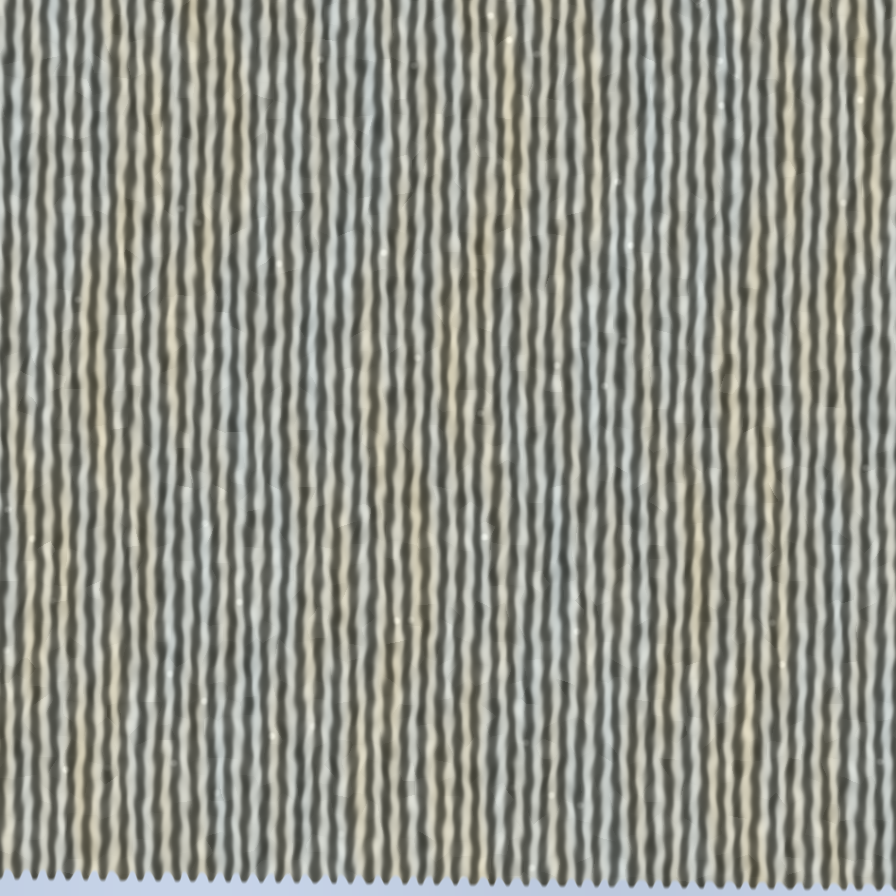
Reproduce this texture procedurally as a Shadertoy shader.

```glsl
// Ribbed corduroy cloth: 51 narrow, slightly leaning vertical cords with dark grooves,
// ending in a toothed, sloping hem above a pale blue strip. Cords are a shaped cosine,
// bent by layered sines; cellular noise adds slubs, tint patches and rare flecks.

const float TAU = 6.2831853;
const float CORD_COUNT = 51.0;
const float CORD_PHASE = 0.75;
const float LEAN = 0.012;

const vec3 GROOVE = vec3(0.315, 0.318, 0.288);
const vec3 RIDGE = vec3(0.795, 0.798, 0.760);
const vec3 BACKDROP = vec3(0.76, 0.81, 0.89);
const vec3 WARM_TINT = vec3(0.035, 0.008, -0.045);
const vec3 COOL_TINT = vec3(-0.020, 0.005, 0.035);

vec2 hash2(vec2 p) {
    vec3 q = fract(p.xyx * vec3(0.1031, 0.1030, 0.0973));
    q += dot(q, q.yzx + 33.33);
    return fract((q.xx + q.yz) * q.zy);
}

// Returns the distance to the nearest scattered point and that point's random value.
vec2 cellular(vec2 p) {
    vec2 cell = floor(p);
    vec2 nearest = vec2(9.0, 0.0);
    for (int j = -1; j <= 1; j++) {
        for (int i = -1; i <= 1; i++) {
            vec2 id = cell + vec2(i, j);
            vec2 point = id + 0.15 + 0.7 * hash2(id + 71.0);
            float d = distance(p, point);
            if (d < nearest.x) nearest = vec2(d, hash2(id + 193.0).x);
        }
    }
    return nearest;
}

// Sideways bend of the cords, as a fraction of their spacing.
float cordWobble(float u, float y) {
    float slow = sin(y * 23.0 + 2.1 * sin(u * 0.9) + u * 0.4);
    float medium = sin(y * 97.0 + 2.4 * sin(u * 1.7) + u * 1.1);
    float fine = sin(y * 211.0 + 1.8 * sin(u * 2.3) - u * 1.6);
    return 0.065 * slow + 0.050 * medium + 0.030 * fine;
}

// Cord cross section: 0 in the groove, 1 on the ridge.
float cordProfile(float u) {
    float wave = cos(TAU * (u - CORD_PHASE));
    return 0.5 + 0.5 * sin(1.35 * wave) / sin(1.35);
}

// Broad, vertically stretched patches of warm and cool cloth, from -1 to 1.
float tintField(vec2 uv) {
    float bands = sin(uv.x * 17.0 + 1.3 * sin(uv.y * 5.0) - 0.8);
    float patches = sin(uv.x * 61.0 + 2.0 * sin(uv.y * 13.0));
    float cords = sin(uv.x * 143.0 + uv.y * 9.0);
    return 0.40 * bands + 0.35 * patches + 0.25 * cords;
}

vec3 clothColor(vec2 uv, float u, float profile) {
    vec3 color = mix(GROOVE, RIDGE, profile);

    // Slubs: soft light and dark lumps along each cord
    vec2 slub = cellular(vec2(u, uv.y * 46.0));
    float lump = 1.0 - smoothstep(0.1, 0.8, slub.x);
    color += (slub.y - 0.5) * 0.13 * lump;
    color += 0.018 * sin(uv.y * 160.0 + 3.0 * sin(u * 1.9)) * profile;

    // Uneven dye, warmer or cooler
    float tint = tintField(uv);
    vec3 dye = tint > 0.0 ? WARM_TINT * tint : COOL_TINT * -tint;
    color += dye * (0.5 + 0.6 * profile);

    // Rare pale flecks
    vec2 fleck = cellular(uv * 38.0 + 11.0);
    float spot = 1.0 - smoothstep(0.05, 0.22, fleck.x);
    return color + 0.13 * spot * smoothstep(0.94, 0.98, fleck.y);
}

// Cloth coverage above the sloping hem; dark grooves reach lower as teeth.
float hemMask(vec2 uv, float profile) {
    float ridgeEnd = mix(0.030, 0.013, uv.x);
    float toothLength = mix(0.011, 0.007, uv.x);
    float edge = ridgeEnd - toothLength * (1.0 - profile);
    return smoothstep(-0.003, 0.003, uv.y - edge);
}

void mainImage(out vec4 fragColor, in vec2 fragCoord) {
    vec2 uv = fragCoord / iResolution.xy;
    float u = CORD_COUNT * (uv.x - LEAN * (uv.y - 0.5));
    u += cordWobble(u, uv.y);

    float profile = cordProfile(u);
    vec3 cloth = clothColor(uv, u, profile);
    vec3 backdrop = BACKDROP + 0.02 * sin(uv.x * 7.0);
    fragColor = vec4(mix(backdrop, cloth, hemMask(uv, profile)), 1.0);
}
```
